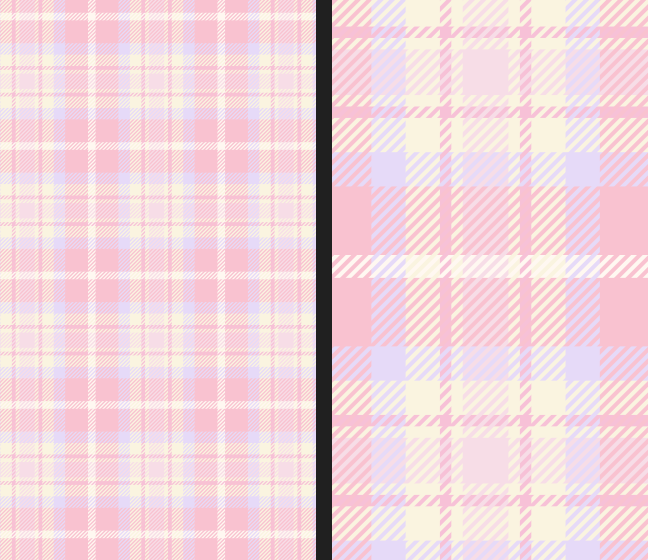
Left: the whole. Right: its middle third, enlarged.
A Shadertoy shader for this pattern:

```glsl
// Pastel twill plaid: mirrored pink, lavender and cream stripes woven on diagonals.

const float PERIOD = 0.4097;              // sett width, in canvas widths
const float THREADS = 34.0;               // threads in one sett
const vec2 WHITE_CENTER = vec2(0.2905, 0.081);

const vec3 WHITE    = vec3(1.000, 0.973, 0.945);
const vec3 PINK     = vec3(0.976, 0.760, 0.816);
const vec3 LAVENDER = vec3(0.902, 0.855, 0.973);
const vec3 CREAM    = vec3(0.980, 0.957, 0.878);
const vec3 ROSE     = vec3(0.969, 0.757, 0.843);
const vec3 BLUSH    = vec3(0.969, 0.867, 0.906);

// Box-filtered step: 0 below the edge, 1 above it
float softStep(float edge, float x, float width) {
    return clamp((x - edge) / width + 0.5, 0.0, 1.0);
}

// Stripe colour along one axis, mirrored about the white stripe
vec3 stripeColor(float thread, float pixel) {
    float d = abs(mod(thread + 0.5 * THREADS, THREADS) - 0.5 * THREADS);
    vec3 color = mix(WHITE, PINK, softStep(1.0, d, pixel));
    color = mix(color, LAVENDER, softStep(7.0, d, pixel));
    color = mix(color, CREAM, softStep(10.0, d, pixel));
    color = mix(color, ROSE, softStep(13.0, d, pixel));
    color = mix(color, CREAM, softStep(14.0, d, pixel));
    return mix(color, BLUSH, softStep(15.0, d, pixel));
}

// Rising diagonals that decide which thread lies on top
float twill(vec2 thread, float pixel) {
    float d = abs(fract(thread.x - thread.y) - 0.5);
    return 1.0 - softStep(0.25, d, pixel * sqrt(2.0));
}

void mainImage(out vec4 fragColor, in vec2 fragCoord) {
    // Thread coordinates measured from the crossing of two white stripes
    float threadsPerWidth = THREADS / PERIOD;
    float pixel = threadsPerWidth / iResolution.x;
    vec2 thread = (fragCoord / iResolution.x - WHITE_CENTER) * threadsPerWidth;

    // Weave vertical and horizontal stripes together
    vec3 warp = stripeColor(thread.x, pixel);
    vec3 weft = stripeColor(thread.y, pixel);
    fragColor = vec4(mix(weft, warp, twill(thread, pixel)), 1.0);
}
```
